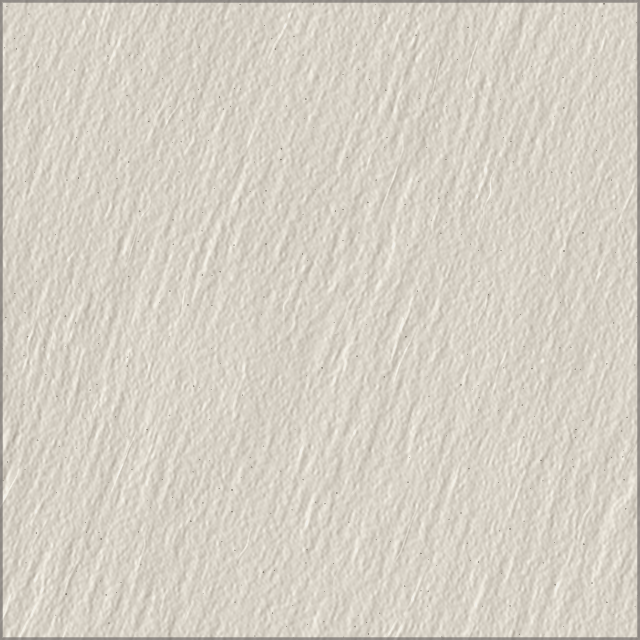
A Shadertoy shader for this texture:

```glsl
// Pale beige slate tile: fine slanted grain, chipped white streaks, dark specks, thin grey edge.
#define STONE vec3(0.842, 0.819, 0.775)
#define EDGE_GREY vec3(0.57, 0.55, 0.53)
#define EDGE_WIDTH 0.0042
#define SLANT 0.33
#define RELIEF_GAIN 0.14
#define LIGHT_STEP vec2(0.0021, -0.0006)
#define STREAK_CELL vec2(0.045, 0.15)
#define STREAK_CHANCE 0.62
#define STREAK_GLOW 0.085
#define SPECK_GRID 62.0
#define SPECK_CHANCE 0.11

float hash(vec2 p) {
    vec3 a = fract(vec3(p.xyx) * 0.1031);
    a += dot(a, a.yzx + 33.33);
    return fract((a.x + a.y) * a.z);
}

float noise(vec2 p) {
    vec2 cell = floor(p), f = fract(p);
    f = f * f * (3.0 - 2.0 * f);
    return mix(mix(hash(cell), hash(cell + vec2(1, 0)), f.x),
               mix(hash(cell + vec2(0, 1)), hash(cell + vec2(1, 1)), f.x), f.y);
}

mat2 rotation(float angle) {
    float c = cos(angle), s = sin(angle);
    return mat2(c, -s, s, c);
}

// Slanted frame: x runs across the streaks, y along them
vec2 streakFrame(vec2 p) {
    vec2 q = rotation(-SLANT) * p;
    q.x += 0.03 * (noise(p * 3.0 + 4.0) - 0.5);
    return q + 10.0;
}

// Roughness is patchy, stronger at the left and the bottom
float roughness(vec2 p) {
    float patches = noise(streakFrame(p) * vec2(9.0, 4.0));
    return clamp(patches * 1.2 + 0.25 - 0.35 * p.x - 0.15 * p.y, 0.0, 1.0);
}

// Stone surface: fine grain, long fibres and flaked plates
float height(vec2 p, float rough) {
    vec2 q = streakFrame(p);
    float grain = 0.6 * noise(q * vec2(235.0, 115.0))
                + 0.42 * noise(rotation(0.6) * q * vec2(270.0, 200.0));
    float fibres = noise(q * vec2(95.0, 17.0));
    float plate = 0.7 * noise(q * vec2(21.0, 6.0)) + 0.3 * noise(q * vec2(60.0, 22.0));
    float flakes = smoothstep(0.55, 0.64, plate);
    return grain + fibres * (0.3 + 0.8 * rough) + 0.5 * flakes * rough * rough;
}

// Scattered tapered ridges: bright crest with a soft shadow beside it
float streaks(vec2 p, float rough) {
    vec2 q = streakFrame(p);
    vec2 home = floor(q / STREAK_CELL);
    float light = 0.0;
    for (int j = -1; j <= 1; j++)
    for (int i = -1; i <= 1; i++) {
        vec2 id = home + vec2(i, j);
        float seed = hash(id + 7.1);
        vec2 center = (id + vec2(hash(id + 1.7), hash(id + 5.3))) * STREAK_CELL;
        vec2 d = q - center;
        float halfLength = mix(0.018, 0.065, hash(id + 9.2));
        float width = mix(0.0016, 0.0036, hash(id + 3.9));
        d.x += d.y * 0.22 * (seed - 0.5) + 0.008 * (noise(vec2(d.y * 45.0, seed * 90.0) + 20.0) - 0.5);
        float taper = max(0.0, 1.0 - d.y * d.y / (halfLength * halfLength));
        float crest = 1.0 - smoothstep(0.2 * width, width, abs(d.x));
        float shadow = 1.0 - smoothstep(0.0, width, abs(d.x - 1.6 * width));
        float present = step(hash(id + 13.5), STREAK_CHANCE * (0.2 + rough));
        light += present * sqrt(taper) * (crest - 0.5 * shadow);
    }
    float chips = smoothstep(0.15, 0.65, noise(q * vec2(150.0, 55.0)));
    return light * mix(0.35, 1.0, chips);
}

// Tiny dark pores
float specks(vec2 p) {
    vec2 g = p * SPECK_GRID;
    vec2 id = floor(g);
    vec2 center = 0.2 + 0.6 * vec2(hash(id + 2.3), hash(id + 6.7));
    float radius = mix(0.06, 0.13, hash(id + 8.8));
    float dotMask = 1.0 - smoothstep(0.4 * radius, radius, length(fract(g) - center));
    return dotMask * step(hash(id + 4.4), SPECK_CHANCE) * mix(0.5, 1.0, hash(id + 11.0));
}

void mainImage(out vec4 fragColor, in vec2 fragCoord) {
    vec2 p = fragCoord / iResolution.y;
    float rough = roughness(p);

    // Side-lit relief with faint broad tone changes
    float relief = height(p + LIGHT_STEP, rough) - height(p - LIGHT_STEP, rough);
    float tone = 0.022 * (noise(streakFrame(p) * vec2(14.0, 4.0)) - 0.5);
    float light = RELIEF_GAIN * relief + tone + STREAK_GLOW * streaks(p, rough);
    vec3 color = STONE + light * vec3(1.0, 1.04, 1.06);
    color -= 0.27 * specks(p);
    color = min(color, vec3(0.95, 0.94, 0.92));

    // Grey tile edge
    vec2 size = iResolution.xy / iResolution.y;
    vec2 inset = min(p, size - p);
    float edge = 1.0 - smoothstep(EDGE_WIDTH - 0.001, EDGE_WIDTH + 0.001, min(inset.x, inset.y));
    color = mix(color, EDGE_GREY + 0.4 * light, edge);

    fragColor = vec4(color, 1.0);
}
```
